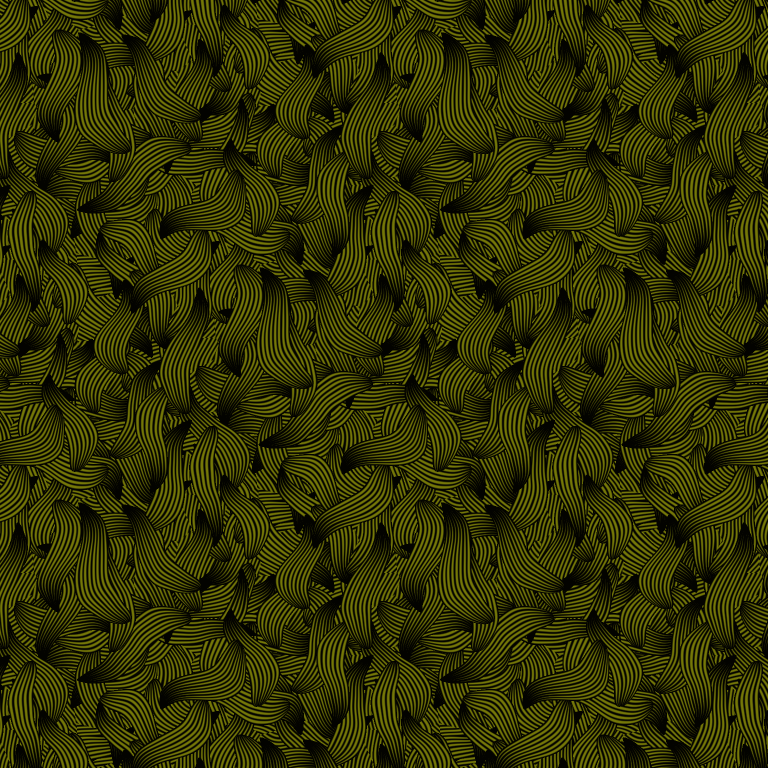
Give the GLSL for this pattern, as a WebGL 1 fragment shader.

```glsl
precision highp float;
// Overlapping S-curved tufts of fine olive strands on black, in a half-drop repeat.
uniform vec2 u_resolution;

// Four random values per cell
vec4 hash4(vec2 id) {
  vec4 k = vec4(dot(id, vec2(127.1, 311.7)), dot(id, vec2(269.5, 183.3)),
                dot(id, vec2(419.2, 371.9)), dot(id, vec2(97.3, 157.1)));
  return fract(sin(k + 1.7) * 43758.5);
}

// Wraps a cell to the 10 x 6 repeat; each band of rows shifts by half a repeat
vec2 wrapCell(vec2 cell) {
  float band = floor((cell.y + 0.5) / 6.0);
  return floor(mod(vec2(cell.x + 5.0 * band, cell.y) + 0.5, vec2(10.0, 6.0)));
}

// 1 on a strand, 0 on the ink between strands
float strands(vec2 p, float softness) {
  vec2 cellSize = vec2(0.4727 / 10.0, 0.306 / 6.0);
  vec2 home = floor(p / cellSize);
  float bestRank = -10.0;
  float lit = 0.0;

  for (int j = -2; j <= 2; j++) {
    for (int i = -2; i <= 2; i++) {
      vec2 cell = home + vec2(float(i), float(j));
      vec2 id = wrapCell(cell);
      vec4 a = hash4(id);
      vec4 b = hash4(id + 37.0);

      // Local frame: x runs along the tuft, y across it; upright tufts are commoner
      vec2 offset = p - (cell + 0.1 + 0.8 * a.xy) * cellSize;
      float angle = 6.2832 * a.z;
      angle += 0.2 * sin(2.0 * angle);
      float c = cos(angle), s = sin(angle);
      vec2 q = vec2(c * offset.x + s * offset.y, c * offset.y - s * offset.x);

      // Bend into an S, with a slight hand wobble
      float len = mix(0.11, 0.17, a.w);
      float t = q.x / len + 0.5;
      float side = b.y < 0.5 ? -1.0 : 1.0;
      float y = q.y - side * mix(0.009, 0.017, b.z) * sin(6.0 * t + b.w);
      y += 0.0005 * sin(150.0 * q.x + 60.0 * q.y + 6.3 * b.w);

      // Pointed root, full body, tapered far end
      float tc = clamp(t, 0.0, 1.0);
      float fullWidth = mix(0.016, 0.026, b.z);
      float halfWidth = 2.1 * fullWidth * pow(tc, 0.75) * pow(1.0 - tc, 0.45);
      bool inside = t > 0.0 && t < 1.0 && abs(y) < halfWidth + 0.0008;

      // Tufts stack by random rank; gaps fall to the nearest seed
      float rank = inside ? b.x : -length(offset);
      if (rank > bestRank) {
        bestRank = rank;
        float count = floor(2.0 * fullWidth / 0.0056);
        float spacing = inside ? 2.0 * max(halfWidth, 0.0001) / count : 0.0054;
        float lane = y / spacing + 0.5 * count;
        if (inside) lane = clamp(lane, 0.0, count);

        // Ink swells towards the root and differs from line to line
        float line = floor(lane + 0.5);
        float ink = 0.0013 + 0.0002 * sin(2.3 * line + 6.3 * a.w);
        if (inside) ink += 0.0004 * smoothstep(0.45, 0.0, t);
        float gap = abs(lane - line) * spacing - ink;
        lit = clamp(gap / softness + 0.5, 0.0, 1.0);
      }
    }
  }
  return lit;
}

void main() {
  float pixel = 1.0 / min(u_resolution.x, u_resolution.y);

  // Four samples smooth the overlaps between tufts
  float lit = 0.0;
  for (int j = 0; j < 2; j++) {
    for (int i = 0; i < 2; i++) {
      vec2 shift = 0.5 * vec2(float(i), float(j)) - 0.25;
      lit += 0.25 * strands((gl_FragCoord.xy + shift) * pixel, 1.2 * pixel);
    }
  }

  vec3 black = vec3(0.01, 0.01, 0.0);
  vec3 olive = vec3(0.46, 0.47, 0.03);
  gl_FragColor = vec4(mix(black, olive, lit), 1.0);
}
```
